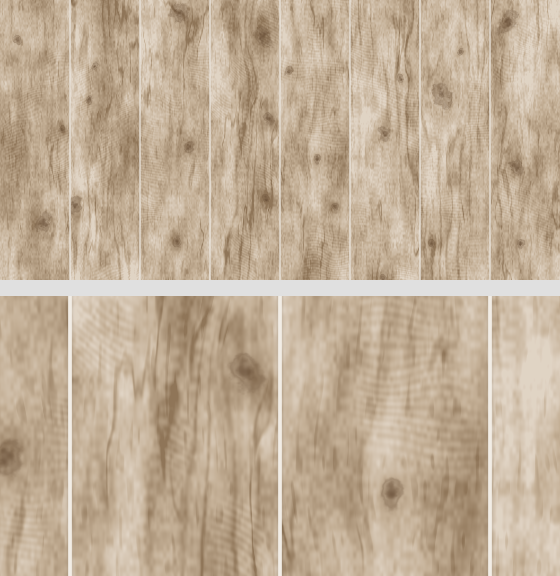
Top: the whole. Bottom: its middle third, enlarged.
Give the GLSL for this texture, as a WebGL 1 fragment shader.

```glsl
precision highp float;
uniform vec2 u_resolution;

const float TAU = 6.2831853;
const float PLANKS = 8.0;
const float PLANK_WIDTH = 0.25;
const float SEAM_HALF_WIDTH = 0.0021;
const int KNOTS = 3;

const vec3 KNOT_BROWN = vec3(0.39, 0.29, 0.20);
const vec3 DARK_OAK = vec3(0.62, 0.525, 0.415);
const vec3 MID_OAK = vec3(0.77, 0.69, 0.59);
const vec3 PALE_OAK = vec3(0.88, 0.83, 0.77);
const vec3 SEAM_WHITE = vec3(0.95, 0.93, 0.90);

float hash(vec2 p) {
  return fract(sin(dot(p, vec2(127.1, 311.7))) * 43758.5453);
}

float noise(vec2 p) {
  vec2 i = floor(p);
  vec2 f = fract(p);
  f = f * f * (3.0 - 2.0 * f);
  return mix(mix(hash(i), hash(i + vec2(1.0, 0.0)), f.x),
             mix(hash(i + vec2(0.0, 1.0)), hash(i + vec2(1.0, 1.0)), f.x), f.y);
}

float fbm(vec2 p) {
  float sum = 0.0;
  float gain = 0.53;
  for (int i = 0; i < 4; i++) {
    sum += gain * noise(p);
    p = p * 2.03 + 17.3;
    gain *= 0.5;
  }
  return sum;
}

// Knot: x = core darkness, y = surrounding stain, z = sideways bend of the grain
vec3 knot(vec2 p, vec2 centre, float radius, float tilt) {
  vec2 d = p - centre;
  vec2 skewed = vec2(d.x + tilt * d.y, d.y * 0.8);
  float rough = 1.6 * (fbm(p * 55.0 + centre * 90.0) - 0.5);
  float dist = length(skewed) / radius + rough;
  float core = (1.0 - smoothstep(0.1, 1.2, dist)) * (0.45 + 0.55 * noise(p * 130.0));
  float rim = 0.35 * exp(-18.0 * (dist - 1.1) * (dist - 1.1));
  float halo = exp(-0.16 * max(dist, 0.0) * max(dist, 0.0));
  float bend = -0.75 * d.x * exp(-dot(d * vec2(1.0, 0.4), d) / (radius * radius * 8.0));
  return vec3(core + rim, halo, bend);
}

// All knots of one plank, spread along its length
vec3 plankKnots(vec2 p, float id) {
  vec3 total = vec3(0.0);
  for (int i = 0; i < KNOTS; i++) {
    vec2 seed = vec2(id * 3.7 + 2.0, float(i) * 5.3 + 1.0);
    float size = hash(seed + 9.1);
    vec2 centre = vec2((hash(seed) - 0.5) * PLANK_WIDTH * 0.85,
                       (float(i) + hash(seed + 4.6)) / float(KNOTS));
    total += knot(p, centre, 0.008 + 0.018 * size * size, hash(seed + 2.9) - 0.5);
  }
  return total;
}

// Thin dark growth lines, strong on a few planks only
float growthLines(vec2 p, float id) {
  float wander = 5.0 * fbm(vec2(p.x * 10.0 + id * 13.0, p.y * 1.4));
  float crest = pow(0.5 + 0.5 * sin(TAU * (p.x * 22.0 + wander)), 5.0);
  float patchiness = smoothstep(0.35, 0.7, noise(vec2(p.x * 13.0 - id * 7.0, p.y * 3.0)));
  float figure = hash(vec2(id, 8.2));
  return crest * patchiness * mix(0.1, 0.5, figure * figure);
}

// Faint fine saw hatching in patches
float sawMarks(vec2 p, float id) {
  float slant = mix(-60.0, 60.0, hash(vec2(id, 3.4)));
  float wave = sin(TAU * (p.y * 95.0 + p.x * slant + 3.0 * noise(p * 14.0 + id)));
  return wave * smoothstep(0.5, 0.8, noise(p * vec2(13.0, 8.0) + id * 21.0));
}

// Broken thin splits along the grain
float cracks(vec2 p, float id) {
  float ridge = abs(fbm(vec2(p.x * 17.0 + id * 31.0, p.y * 2.6)) - 0.5);
  float gate = smoothstep(0.58, 0.78, noise(vec2(p.x * 17.0 + id * 5.0, p.y * 8.0)));
  return (1.0 - smoothstep(0.0, 0.035, ridge)) * gate;
}

vec3 woodRamp(float tone) {
  vec3 lower = mix(DARK_OAK, MID_OAK, clamp(tone * 2.0, -0.4, 1.0));
  return mix(lower, PALE_OAK, clamp(tone * 2.0 - 1.0, 0.0, 1.0));
}

vec3 plankColor(vec2 p, float id) {
  vec3 knots = plankKnots(p, id);
  float drift = 0.03 * (fbm(p * vec2(8.0, 4.0) + id * 9.0) - 0.5);
  vec2 g = vec2(p.x + knots.z + drift, p.y);
  float stain = fbm(vec2(g.x * 10.0 + id * 19.0, g.y * 2.6 + id * 3.0));
  float mottle = fbm(p * vec2(22.0, 14.0) + id * 11.0);
  float grain = fbm(vec2(g.x * 65.0 + id * 43.0, g.y * 7.0));
  float speckle = noise(p * vec2(250.0, 120.0) + id * 71.0);
  float pores = smoothstep(0.68, 0.92, noise(vec2(g.x * 190.0 + id * 37.0, g.y * 32.0)));
  float tone = 0.61 + 0.1 * (hash(vec2(id, 6.7)) - 0.5);
  tone += 1.3 * (stain - 0.5) + 0.75 * (mottle - 0.5);
  tone += 0.5 * (grain - 0.5) + 0.28 * (speckle - 0.5) - 0.22 * pores;
  tone += 0.06 * sawMarks(p, id) - growthLines(g, id);
  tone -= 0.3 * min(knots.y, 1.0) + 0.45 * cracks(g, id);
  return mix(woodRamp(tone), KNOT_BROWN, 0.8 * min(knots.x, 1.0));
}

void main() {
  vec2 p = gl_FragCoord.xy / u_resolution * vec2(PLANKS * PLANK_WIDTH, 1.0);
  float pixel = 1.0 / u_resolution.y;
  float id = floor(p.x / PLANK_WIDTH);
  vec2 local = vec2(p.x - (id + 0.5) * PLANK_WIDTH, p.y);
  vec3 color = plankColor(local, id);

  // Pale seams between neighbouring planks, none on the outer edges
  float nearest = clamp(floor(p.x / PLANK_WIDTH + 0.5), 1.0, PLANKS - 1.0);
  float seamDist = abs(p.x - nearest * PLANK_WIDTH) - SEAM_HALF_WIDTH;
  float seam = 1.0 - smoothstep(-0.5 * pixel, 0.5 * pixel, seamDist);
  float shadow = 0.06 * (1.0 - smoothstep(0.0, 0.004, seamDist));
  color = mix(color * (1.0 - shadow), SEAM_WHITE, seam);
  gl_FragColor = vec4(color, 1.0);
}
```
